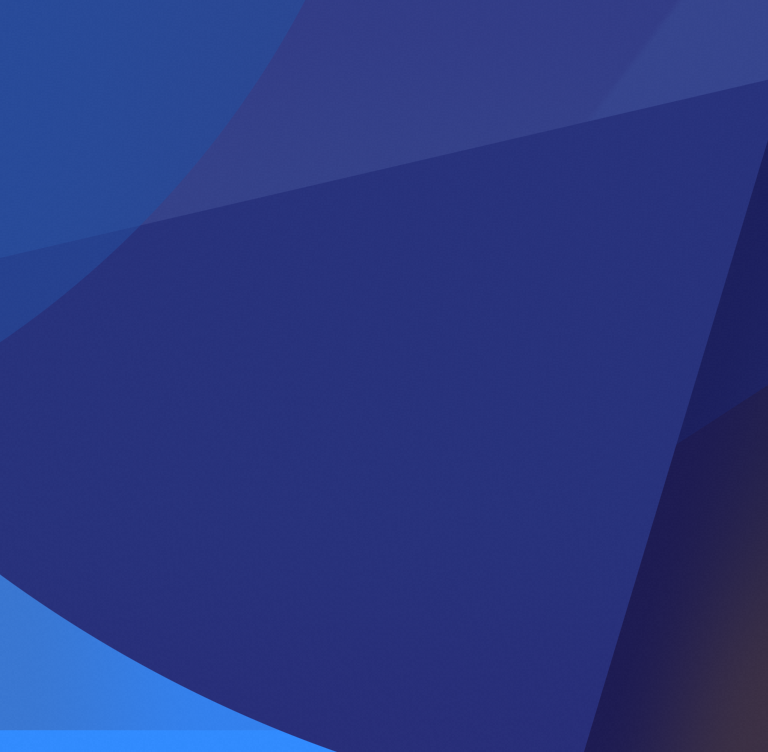
This background is drawn by a WebGL 1 fragment shader. Its source:

```glsl
precision highp float;
uniform vec2 u_resolution;

const float ASPECT = 1.0186;

// Signed distance to the line a-b, positive on its left side
float lineSide(vec2 p, vec2 a, vec2 b) {
  vec2 d = normalize(b - a);
  return d.x * (p.y - a.y) - d.y * (p.x - a.x);
}

// Signed distance to a disc, positive inside
float discSide(vec2 p, vec2 center, float radius) {
  return radius - length(p - center);
}

float cover(float dist, float softness) {
  return smoothstep(-softness, softness, dist);
}

float hash(vec2 cell) {
  return fract(sin(dot(cell, vec2(127.1, 311.7))) * 43758.5);
}

// Fine paper grain centred on zero
float grain(vec2 p, float cells, float strength) {
  return (hash(floor(p * cells)) - 0.5) * strength;
}

void main() {
  vec2 p = gl_FragCoord.xy / u_resolution * vec2(ASPECT, 1.0);
  float edge = 0.75 / u_resolution.y;

  // Shape masks
  float upper = cover(lineSide(p, vec2(0.0, 0.657), vec2(ASPECT, 0.894)), edge);
  float corner = cover(lineSide(p, vec2(0.782, 0.841), vec2(0.902, 1.0)), 0.006);
  float disc = cover(discSide(p, vec2(-0.711, 1.585), 1.260), edge);
  float bowl = cover(discSide(p, vec2(1.020, 1.626), 1.724), edge);
  float rightDist = lineSide(p, vec2(ASPECT, 0.814), vec2(0.7745, 0.0));
  float right = cover(rightDist, edge);
  float lowRight = cover(-lineSide(p, vec2(0.8966, 0.4085), vec2(ASPECT, 0.488)), edge);
  float strip = cover(0.029 - p.y, edge);

  // Central indigo panel
  vec3 color = mix(vec3(0.157, 0.182, 0.475), vec3(0.157, 0.198, 0.488),
                   smoothstep(0.0, 0.35, p.y));

  // Pale band along the top
  vec3 band = mix(vec3(0.208, 0.258, 0.540), vec3(0.198, 0.238, 0.530),
                  smoothstep(0.74, 1.0, p.y));
  band = mix(vec3(0.212, 0.270, 0.555), band, corner);
  color = mix(color, band, upper);

  // Blue disc at the upper left, darker beneath the band
  vec3 discUpper = mix(vec3(0.158, 0.292, 0.600), vec3(0.166, 0.280, 0.580),
                       smoothstep(0.0, 0.4, p.x));
  vec3 discLower = vec3(0.150, 0.255, 0.560);
  color = mix(color, mix(discLower, discUpper, upper), disc);

  // Shaded folds on the right
  float fade = smoothstep(0.0, 0.22, rightDist);
  vec3 navy = mix(vec3(0.110, 0.125, 0.370), vec3(0.138, 0.165, 0.415), fade);
  vec3 warm = mix(vec3(0.235, 0.190, 0.270), vec3(0.160, 0.150, 0.295),
                  smoothstep(0.05, 0.48, p.y));
  vec3 dusk = mix(vec3(0.115, 0.108, 0.325), warm, fade);
  color = mix(color, mix(navy, dusk, lowRight), right);

  // Bright blue lower left with a glowing strip
  vec3 azure = mix(vec3(0.226, 0.465, 0.820), vec3(0.204, 0.505, 0.930),
                   smoothstep(0.0, 0.3, p.x));
  color = mix(mix(azure, vec3(0.195, 0.545, 0.995), strip), color, bowl);

  gl_FragColor = vec4(color + grain(p, 500.0, 0.010), 1.0);
}
```
